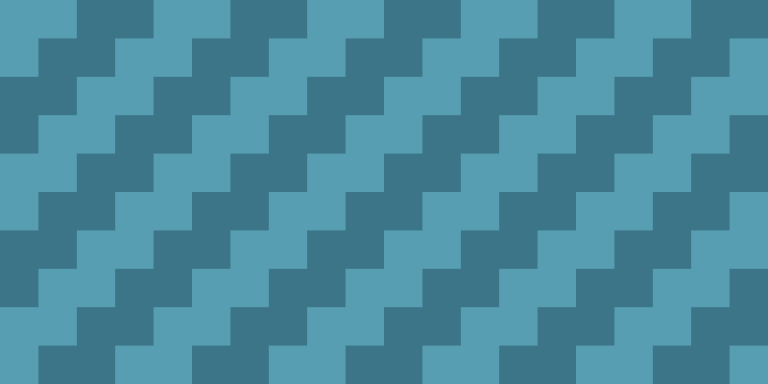
Reproduce this pattern procedurally as a Shadertoy shader.

```glsl
// Diagonal staircase stripes in two flat teals, on a grid 20 cells wide and 10 high.
// Each row holds bars two cells long and shifts one cell left of the row above;
// bar ends and row seams are box-filtered over one pixel.

// Coverage of the light bars along a row: light for two cells, dark for two.
float lightBars(float x, float pixel) {
    float edgeDistance = 1.0 - abs(mod(x + 1.0, 4.0) - 2.0);
    return clamp(edgeDistance / pixel + 0.5, 0.0, 1.0);
}

void mainImage(out vec4 fragColor, in vec2 fragCoord) {
    // Cell units, with rows counted down from the top
    float pixel = 10.0 / iResolution.y;
    vec2 cell = fragCoord * pixel;
    cell.y = 10.0 - cell.y;

    // Blend the rows above and below the nearest seam
    float seam = floor(cell.y + 0.5);
    float above = lightBars(cell.x + seam - 1.0, pixel);
    float below = lightBars(cell.x + seam, pixel);
    float light = mix(above, below, clamp((cell.y - seam) / pixel + 0.5, 0.0, 1.0));

    vec3 darkTeal = vec3(0.23, 0.46, 0.53);
    vec3 lightTeal = vec3(0.34, 0.62, 0.70);
    fragColor = vec4(mix(darkTeal, lightTeal, light), 1.0);
}
```
